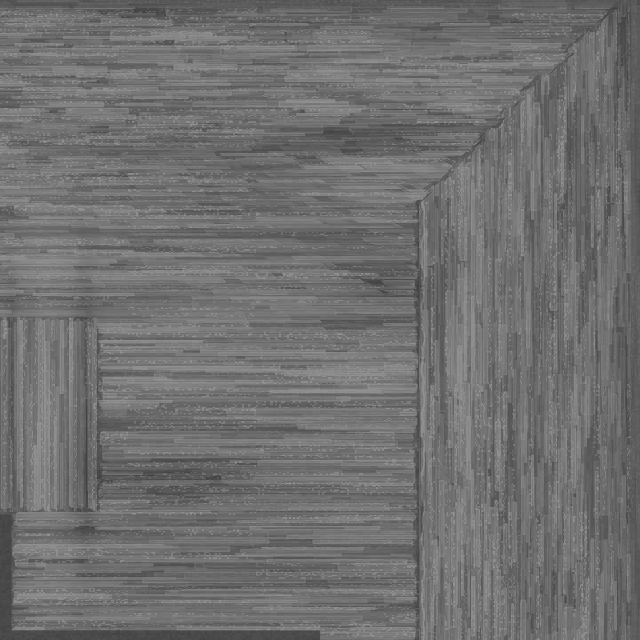
This texture is drawn by a Shadertoy shader. Its source:

```glsl
// Grey brushed relief: horizontal and vertical strips joined along a mitred corner.

float hash(vec2 p) {
    vec3 q = fract(vec3(p.xyx) * 0.1031);
    q += dot(q, q.yzx + 33.33);
    return fract((q.x + q.y) * q.z);
}

// Soft elliptical patch used to lift or sink the tone.
float patchAt(vec2 p, vec2 centre, vec2 size) {
    vec2 d = (p - centre) / size;
    return exp(-dot(d, d));
}

// Broad light and dark areas in canvas space.
float broadTone(vec2 uv) {
    float t = 0.0;
    t += 0.07 * patchAt(uv, vec2(0.07, 0.35), vec2(0.045, 0.25));
    t += 0.05 * patchAt(uv, vec2(0.29, 0.40), vec2(0.17, 0.08));
    t += 0.05 * patchAt(uv, vec2(0.57, 0.40), vec2(0.10, 0.05));
    t += 0.05 * patchAt(uv, vec2(0.73, 0.35), vec2(0.025, 0.45));
    t += 0.04 * patchAt(uv, vec2(0.62, 0.74), vec2(0.12, 0.02));
    t += 0.04 * patchAt(uv, vec2(0.08, 0.66), vec2(0.20, 0.12));
    t += 0.03 * patchAt(uv, vec2(0.35, 0.87), vec2(0.45, 0.05));
    t -= 0.07 * patchAt(uv, vec2(0.60, 0.78), vec2(0.20, 0.020));
    t -= 0.06 * patchAt(uv, vec2(0.60, 0.55), vec2(0.07, 0.025));
    t -= 0.05 * patchAt(uv, vec2(0.27, 0.26), vec2(0.16, 0.04));
    t -= 0.05 * patchAt(uv, vec2(0.45, 0.10), vec2(0.20, 0.015));
    t -= 0.04 * patchAt(uv, vec2(0.25, 0.75), vec2(0.14, 0.06));
    t -= 0.10 * patchAt(uv, vec2(0.135, 0.36), vec2(0.018, 0.20));
    t -= 0.07 * patchAt(uv, vec2(0.018, 0.36), vec2(0.009, 0.20));
    t -= 0.05 * smoothstep(0.94, 0.99, uv.y);
    t -= 0.05 * smoothstep(0.92, 0.99, uv.x);
    return t;
}

// Overlapping rounded strips; p.x runs along them, span limits their ends.
float strips(vec2 p, vec2 span, float reach, float lift, float seed) {
    float px = 0.8 / iResolution.y;
    float tone = 0.355 + lift + 0.015 * sin(p.y * 91.0 + sin(p.x * 9.0 + seed))
               + 0.012 * sin(p.y * 233.0 + 2.0 * sin(p.x * 5.0));
    for (int i = 0; i < 7; i++) {
        float layer = float(i);
        float rows = 29.0 * pow(1.37, layer);
        float len = reach * pow(0.86, layer);
        float row = floor(p.y * rows);
        float along = p.x / len + 7.0 * hash(vec2(row + seed, layer + 3.0));
        vec2 id = vec2(floor(along) + 31.0 * layer + seed, row + 17.0);
        float shade = hash(id);
        float size = hash(id + 57.3);
        float shown = step(hash(id + 119.7), 0.62);

        // Rounded bar distance in canvas units.
        vec2 d = vec2((abs(fract(along) - 0.5) - mix(0.28, 0.5, size)) * len,
                      (abs(fract(p.y * rows) - 0.5) - mix(0.22, 0.47, shade)) / rows);
        float inset = 0.009 * hash(vec2(row, layer + seed));
        d.x = max(d.x, max(span.x + inset - p.x, p.x - span.y + inset));
        float radius = 0.2 / rows;
        vec2 q = d + radius;
        float dist = length(max(q, 0.0)) + min(max(q.x, q.y), 0.0) - radius;

        // Body, lit rim and a faint shadow outside it.
        float body = smoothstep(px, -px, dist) * shown;
        float rim = smoothstep(0.0012 + px, 0.0, abs(dist + 0.0008)) * shown;
        float shadow = smoothstep(0.004, 0.0, dist) * shown;
        tone -= 0.018 * shadow * (1.0 - body);
        tone = mix(tone, mix(0.315, 0.495, shade) + lift, body * 0.62);
        tone += 0.055 * rim * step(0.35, size);
    }

    // Worn speckle, gathered in thin rows.
    float band = hash(vec2(floor(p.y * 190.0), floor(p.x * 5.0) + seed));
    float speck = hash(floor(p * vec2(310.0, 480.0)) + seed);
    tone += 0.085 * step(0.8, speck) * smoothstep(0.35, 0.9, band);
    return tone + 0.03 * (hash(floor(p * vec2(90.0, 512.0)) + 9.0) - 0.5);
}

void mainImage(out vec4 fragColor, in vec2 fragCoord) {
    vec2 uv = fragCoord / iResolution.xy;
    float px = 0.8 / iResolution.y;
    float lift = broadTone(uv);

    // Stepped mitre running from the inner corner to the top right.
    float mitre = uv.y - uv.x - 0.031;
    float tooth = 0.018 * (hash(vec2(floor(uv.y * 60.0), 4.0)) - 0.5);
    bool rightSide = uv.x > 0.655 && mitre < tooth;
    bool leftBlock = uv.x < 0.152 && uv.y > 0.2 && uv.y < 0.505;

    float tone;
    if (rightSide) {
        tone = strips(uv.yx, vec2(-1.0, uv.x + 0.031 + tooth), 0.22, lift, 41.0);
    } else if (leftBlock) {
        tone = strips(uv.yx, vec2(0.2, 0.505), 0.8, lift, 83.0);
    } else {
        float start = uv.y < 0.2 ? 0.018 : uv.y < 0.49 ? 0.153 : -1.0;
        float end = uv.y < 0.6875 ? 0.653 : uv.y - 0.031 - tooth;
        float reach = mix(0.55, 0.24, smoothstep(0.45, 0.8, uv.y));
        tone = strips(uv, vec2(start, end), reach, lift, 12.0);
    }

    // Dark channel beside the right side, with a thin lit lip.
    float below = smoothstep(0.69, 0.68, uv.y);
    float wave = 0.0015 * sin(uv.y * 70.0) + 0.001 * sin(uv.y * 190.0);
    tone -= 0.045 * below * smoothstep(0.007, 0.002, abs(uv.x - 0.655 - wave));
    tone += 0.09 * below * smoothstep(0.0012 + px, 0.0, abs(uv.x - 0.661 - wave));

    // Recessed lower left corner, bottom strip and outer borders.
    float corner = smoothstep(px, -px, max(uv.x - 0.018, uv.y - 0.196));
    float floorStrip = smoothstep(px, -px, max(uv.x - 0.5, uv.y - 0.015));
    float border = smoothstep(-px, px, max(uv.y - 0.988, uv.x - 0.985));
    float dust = 0.035 * (hash(floor(uv * 256.0)) - 0.5);
    tone = mix(tone, 0.275 + dust, max(corner, floorStrip) * 0.9);
    tone = mix(tone, 0.34 + dust, border * 0.6);

    fragColor = vec4(vec3(clamp(tone, 0.26, 0.56)), 1.0);
}
```
